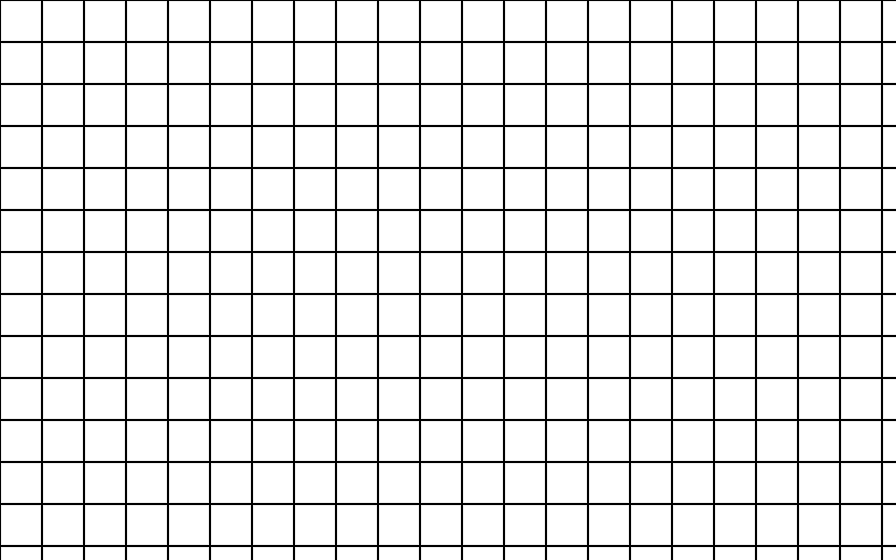
Give the GLSL for this pattern, as a WebGL 2 fragment shader.

```glsl
#version 300 es
precision highp float;

uniform vec2 u_resolution;
out vec4 fragColor;

const vec3 PAPER = vec3(1.0);
const vec3 INK = vec3(0.0);
const float CELLS_DOWN = 40.0 / 3.0;  // square cells per canvas height
const float LINE_WIDTH = 0.051;       // as a share of one cell

// Distance to the nearest grid line on each axis, in cells
vec2 lineDistance(vec2 cellPos) {
    return abs(fract(cellPos + 0.5) - 0.5);
}

// Share of a pixel covered by a line, on each axis
vec2 lineCoverage(vec2 dist, float width, float pixel) {
    return clamp((0.5 * width - dist) / pixel + 0.5, 0.0, 1.0);
}

// Ink amount of the ruled grid, joined at the crossings
float gridInk(vec2 cellPos, float width, float pixel) {
    vec2 cover = lineCoverage(lineDistance(cellPos), width, pixel);
    return max(cover.x, cover.y);
}

void main() {
    // Cells are counted from the top left corner
    vec2 fromTopLeft = vec2(gl_FragCoord.x, u_resolution.y - gl_FragCoord.y);
    float pixel = CELLS_DOWN / u_resolution.y;
    float ink = gridInk(fromTopLeft * pixel, LINE_WIDTH, pixel);
    fragColor = vec4(mix(PAPER, INK, ink), 1.0);
}
```
